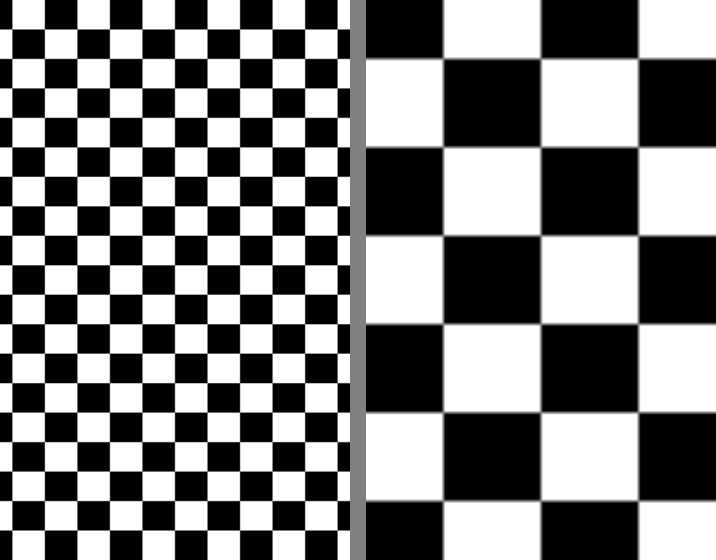
Left, the full canvas; right, a detail of the centre.
Write a Shadertoy shader that draws this pattern.

```glsl
// Black and white checkerboard of slightly wide cells, 19 rows tall.
// Each axis gives a soft signed stripe wave; the product of the two waves
// is positive on black cells and negative on white ones.

const float ROWS = 19.0;
const float CELL_ASPECT = 1.1035;    // cell width over cell height
const float EDGE_WIDTH = 0.0025;     // soft edge, in canvas heights
const vec3 BLACK = vec3(0.0);
const vec3 WHITE = vec3(1.0);

// +1 inside even cells, -1 inside odd cells, with a ramp across each border
float stripeWave(float position, float cellSize, float edgeWidth) {
    float triangle = 0.5 - abs(mod(position / cellSize + 0.5, 2.0) - 1.0);
    return clamp(2.0 * triangle * cellSize / edgeWidth, -1.0, 1.0);
}

// Coverage of black, from 0 to 1
float checker(vec2 position, vec2 cellSize, float edgeWidth) {
    float columns = stripeWave(position.x, cellSize.x, edgeWidth);
    float rows = stripeWave(position.y, cellSize.y, edgeWidth);
    return 0.5 + 0.5 * columns * rows;
}

void mainImage(out vec4 fragColor, in vec2 fragCoord) {
    // Canvas heights, with a column border on the vertical centre line
    vec2 position = vec2(fragCoord.x - 0.5 * iResolution.x, fragCoord.y) / iResolution.y;
    vec2 cellSize = vec2(CELL_ASPECT, 1.0) / ROWS;
    float edgeWidth = max(EDGE_WIDTH, 1.0 / iResolution.y);

    // Keep the outermost rows solid up to the canvas border
    position.y = clamp(position.y, edgeWidth, 1.0 - edgeWidth);

    float ink = checker(position, cellSize, edgeWidth);
    fragColor = vec4(mix(WHITE, BLACK, ink), 1.0);
}
```
